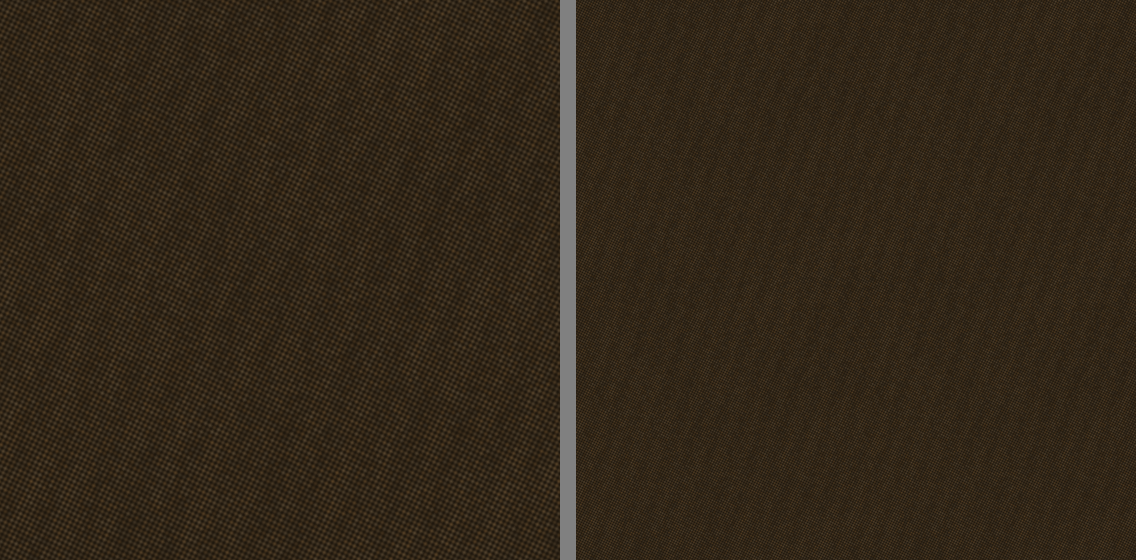
Left, the tile; right, the same tile 2 across and 2 down.
Give the GLSL for this texture, as a WebGL 2 fragment shader.

```glsl
#version 300 es
precision highp float;
// Fine dark brown satin-woven cloth: small staggered knots on steep diagonals.

#define THREADS 260.0      // threads across and down, a multiple of 5
#define KNOT_VARIATION 0.26
#define BAND_COUNT vec2(13.0, -4.0)
#define BAND_STRENGTH 0.05
#define WEAR_CELLS 8.0
#define WEAR_STRENGTH 0.08
#define SHADOW vec3(0.118, 0.090, 0.053)
#define WARM_YARN vec3(0.290, 0.213, 0.120)
#define GREY_YARN vec3(0.282, 0.230, 0.160)

const float TAU = 6.2831853;

uniform vec2 u_resolution;
out vec4 outColor;

float hash(vec2 p) {
    vec3 q = fract(p.xyx * vec3(0.1031, 0.1030, 0.0973));
    q += dot(q, q.yzx + 33.33);
    return fract((q.x + q.y) * q.z);
}

// Value noise that wraps after a whole number of cells
float wrapNoise(vec2 p, float period) {
    vec2 cell = floor(p);
    vec2 f = fract(p);
    f = f * f * (3.0 - 2.0 * f);
    vec2 a = mod(cell, period);
    vec2 b = mod(cell + 1.0, period);
    return mix(mix(hash(a), hash(vec2(b.x, a.y)), f.x),
               mix(hash(vec2(a.x, b.y)), hash(b), f.x), f.y);
}

void main() {
    vec2 uv = gl_FragCoord.xy / u_resolution;

    // Satin lattice: knots step one thread right and two up
    vec2 lattice = vec2(2.0 * uv.x - uv.y, uv.x + 2.0 * uv.y) * THREADS / 5.0;
    vec2 knot = floor(lattice);
    vec2 thread = mod(vec2(2.0 * knot.x + knot.y, 2.0 * knot.y - knot.x), THREADS);

    // Rounded yarn height, faded where knots become smaller than pixels
    vec2 wave = cos(TAU * (lattice - 0.5));
    float pixelsPerKnot = min(u_resolution.x, u_resolution.y) * sqrt(5.0) / THREADS;
    float detail = smoothstep(1.0, 2.5, pixelsPerKnot);
    float height = 0.5 + 0.25 * detail * (wave.x + wave.y);
    height = pow(height, 1.15);

    // Each knot has its own tint and brightness
    float tint = hash(thread + 17.0);
    float shade = 1.0 + KNOT_VARIATION * (hash(thread) - 0.5) * detail;

    // Faint leaning bands and broad uneven wear
    shade += BAND_STRENGTH * sin(TAU * dot(uv, BAND_COUNT));
    shade += WEAR_STRENGTH * (wrapNoise(uv * WEAR_CELLS, WEAR_CELLS) - 0.5);

    vec3 yarn = mix(WARM_YARN, GREY_YARN, mix(0.5, tint, detail));
    outColor = vec4(mix(SHADOW, yarn * shade, height), 1.0);
}
```
